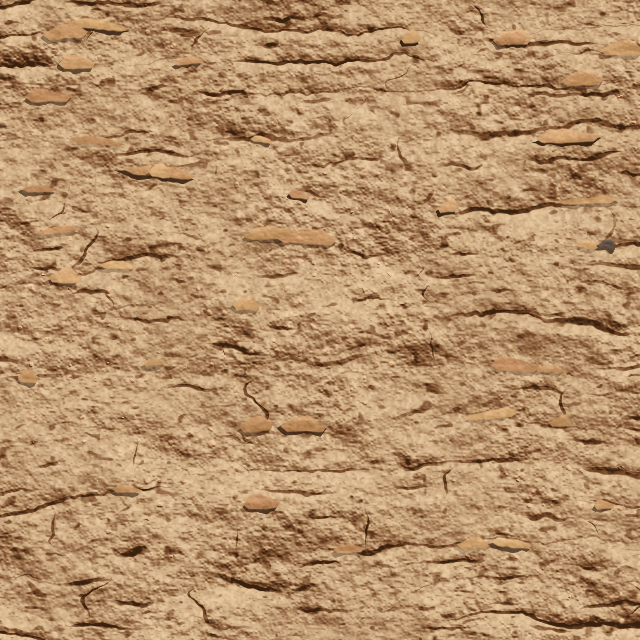
Give the GLSL for this texture, as a WebGL 1 fragment shader.

```glsl
precision highp float;
// Weathered mud wall: gritty earth in uneven courses with flat stones set along them.
// A height field of noise, broken seams and pebbles is lit from the upper right by one
// directional difference; the tone then picks a colour from an earth ramp.
uniform vec2 u_resolution;

#define COURSES 15.0
#define CREVICE_ROWS 27.0
#define ROUGHNESS 0.5
#define LIGHT_GAIN 0.25
#define BASE_TONE 0.77
#define HIGHLIGHT 0.085
#define CRACK_DARKNESS 0.5
#define GRIT 0.09
#define PEBBLE_GRID 50.0
#define STONES 42
#define LIGHT_DIR vec2(0.4, 0.92)

float hash(vec2 p) {
  vec3 q = fract(vec3(p.xyx) * 0.1031);
  q += dot(q, q.yzx + 33.33);
  return fract((q.x + q.y) * q.z);
}

float noise(vec2 p) {
  vec2 i = floor(p), f = fract(p);
  f = f * f * (3.0 - 2.0 * f);
  return mix(mix(hash(i), hash(i + vec2(1, 0)), f.x),
             mix(hash(i + vec2(0, 1)), hash(i + 1.0), f.x), f.y);
}

vec2 noise2(vec2 p) { return vec2(noise(p), noise(p + 57.3)) - 0.5; }

// Turned octaves of nearly equal slope: lumps and grit shade alike, with no grain.
float earth(vec2 p) {
  float sum = 0.0, freq = 10.0, slope = 0.75 * ROUGHNESS;
  p *= vec2(0.8, 1.0);
  for (int i = 0; i < 6; i++) {
    sum += slope / freq * noise(p * freq + freq);
    p = mat2(0.8, 0.6, -0.6, 0.8) * p;
    freq *= 2.0;
    slope *= 1.12;
  }
  return sum;
}

// Frays the path of every seam and crack.
vec2 ragged(vec2 p) {
  return p + 0.016 * noise2(p * 17.0) + 0.008 * noise2(p * 43.0) + 0.004 * noise2(p * 110.0);
}

float sag(vec2 p) { return 1.3 * (noise(p * vec2(4.0, 6.0)) - 0.5); }

// Distance to the nearest seam and how far it gapes there; high rarity closes most of it.
vec2 seam(vec2 p, float rows, float run, float rarity) {
  float v = p.y * rows + sag(p + rows - COURSES);
  float gape = smoothstep(rarity, 0.86, noise(vec2(p.x * run + rows, floor(v) * 5.7)));
  gape *= smoothstep(0.0, 0.6, noise(p * vec2(20.0, 30.0) + 8.0));
  return vec2(abs(fract(v) - 0.5) / rows, gape);
}

// Sparse upright cracks between two seams, fading toward both.
vec2 uprightCrack(vec2 p) {
  float v = p.y * COURSES + sag(p) + 0.5, row = floor(v);
  float u = p.x * 6.0 + 9.0 * hash(vec2(row, 3.0)) + 0.4 * noise(p * vec2(13.0, 31.0));
  float gape = step(0.74, hash(vec2(floor(u), row + 40.0))) * sin(3.14159 * fract(v));
  gape *= smoothstep(0.25, 0.7, noise(p * 32.0 + 4.0));
  return vec2(abs(fract(u) - 0.5) / 6.0, 0.8 * gape);
}

float pebble(vec2 p) {
  vec2 g = p * PEBBLE_GRID, id = floor(g);
  float crowd = smoothstep(0.4, 0.8, noise(p * 4.0 + 77.0));
  float present = step(1.0 - 0.25 * crowd, hash(id));
  float size = mix(0.1, 0.4, hash(id + 7.0)) * present;
  vec2 q = fract(g) - 0.5 - 0.2 * (vec2(hash(id + 11.0), hash(id + 23.0)) - 0.5);
  q += 0.25 * noise2(g * 2.5);
  return smoothstep(0.0, 0.7, 1.0 - length(q) / max(size, 0.001));
}

float groove(vec2 s, float rows) {
  float t = s.x * rows / 0.17;
  return s.y * 0.155 / rows * exp(-t * t);
}

float crackLine(vec2 s) {
  float width = 0.0012 + 0.0036 * s.y;
  return s.y * (1.0 - smoothstep(0.4 * width, width, s.x));
}

// Height of the wall; also gives the darkness of the cracks.
float height(vec2 p, out float crack) {
  vec2 q = ragged(p);
  vec2 course = seam(q, COURSES, 5.0, 0.37);
  vec2 crevice = seam(q, CREVICE_ROWS, 14.0, 0.56);
  vec2 upright = uprightCrack(q);
  crack = max(max(crackLine(course), 0.8 * crackLine(crevice)), crackLine(upright));
  return earth(p) - groove(course, COURSES) - 0.7 * groove(crevice, CREVICE_ROWS)
       - 0.6 * groove(upright, 30.0) + 0.0025 * pebble(p);
}

vec3 earthRamp(float tone) {
  vec3 c = mix(vec3(0.22, 0.13, 0.06), vec3(0.44, 0.27, 0.15), clamp((tone - 0.22) / 0.22, 0.0, 1.0));
  c = mix(c, vec3(0.58, 0.41, 0.27), clamp((tone - 0.44) / 0.14, 0.0, 1.0));
  c = mix(c, vec3(0.76, 0.62, 0.46), clamp((tone - 0.58) / 0.18, 0.0, 1.0));
  return mix(c, vec3(0.90, 0.78, 0.62), clamp((tone - 0.76) / 0.14, 0.0, 1.0));
}

// Angular flake: half length and half height in size, slanted ends.
float flake(vec2 q, vec2 size, float skew) {
  float x = q.x / size.x;
  float top = min(min((1.0 - x) * mix(0.6, 2.5, skew), (1.0 + x) * mix(2.5, 0.6, skew)), 1.0 + 0.2 * x);
  float base = min(min((1.0 - x) * 3.0, (1.0 + x) * 2.0), 0.6);
  return max(q.y - size.y * top, -q.y - size.y * base);
}

void main() {
  float px = 1.0 / min(u_resolution.x, u_resolution.y), reach = 0.0017;
  vec2 p = gl_FragCoord.xy * px;

  // Lit earth: highlights are compressed, shadows run deep.
  float crack, unused;
  float slope = (height(p, crack) - height(p + LIGHT_DIR * reach, unused)) / reach;
  float lit = slope * LIGHT_GAIN * mix(0.65, 1.4, noise(p * 11.0 + 5.0));
  float grit = noise(p * 270.0) + noise(p * 150.0 + 9.0) - 1.0;
  float tone = BASE_TONE + (lit > 0.0 ? HIGHLIGHT * (1.0 - exp(-lit / HIGHLIGHT)) : lit);
  tone += GRIT * grit + 0.03 * (noise(p * 4.0 + 31.0) - 0.5);
  tone -= 0.25 * smoothstep(0.78, 0.95, noise(ragged(p) * vec2(60.0, 110.0)));
  vec3 color = earthRamp(tone - CRACK_DARKNESS * crack);
  color += pebble(p) * vec3(0.06, 0.04, 0.04);

  // Flat stones resting in the seams, each with a shadow below.
  float wobble = 0.0022 * (noise(p * 50.0) - 0.5) + 0.0015 * (noise(p * 130.0) - 0.5);
  float streak = noise(p * vec2(25.0, 110.0)) - 0.5;
  for (int i = 0; i < STONES; i++) {
    float k = float(i);
    float pick = hash(vec2(k, 5.0)), skew = hash(vec2(k, 9.0));
    vec2 c = vec2(hash(vec2(k, 1.0)), (floor(hash(vec2(k, 2.0)) * COURSES) + 0.5) / COURSES);
    c.y -= sag(c) / COURSES;
    vec2 size = vec2(mix(0.016, 0.06, pick * pick), mix(0.006, 0.015, hash(vec2(k, 6.0))));
    if (i < 3) size.x *= 1.8;
    vec2 q = p - c;
    q.y -= q.x * 0.24 * (hash(vec2(k, 4.0)) - 0.5);
    float body = flake(q, size, skew) + wobble;
    float shade = flake(q + vec2(0.003, 0.005), size, skew) + wobble * 3.0;
    float depth = mix(0.15, 1.0, hash(vec2(k, 8.0)));
    color = mix(color, vec3(0.21, 0.12, 0.06), depth * (1.0 - smoothstep(-0.001, 0.001, shade)));
    vec3 stone = mix(vec3(0.73, 0.53, 0.36), vec3(0.83, 0.66, 0.45), hash(vec2(k, 7.0)));
    if (hash(vec2(k, 12.0)) > 0.96) stone = vec3(0.38, 0.32, 0.27);
    stone += 0.1 * streak + 0.04 * grit + 0.25 * clamp(lit, -0.3, 0.2);
    stone += 0.06 * clamp(q.y / size.y, -1.0, 1.0);
    color = mix(color, stone, 1.0 - smoothstep(-px, px, body));
  }
  gl_FragColor = vec4(clamp(color, 0.0, 1.0), 1.0);
}
```
